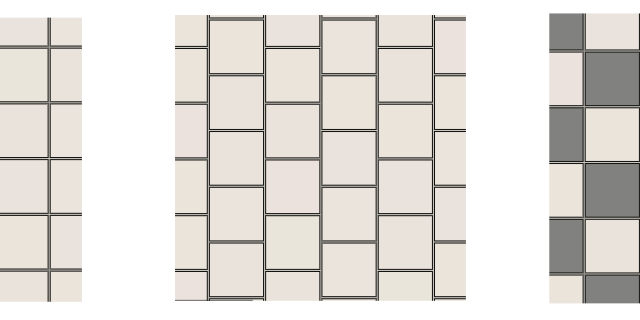
Give the GLSL for this pattern, as a Shadertoy shader.

```glsl
// Three panels of outlined square tiles on white: a plain grid, a grid with
// staggered columns, and a checkerboard. Each panel is a clipped repeating
// cell whose distance to its border gives the joint, the outline and the fill.

#define PITCH vec2(0.1759, 0.1742)     // tile spacing, canvas height = 1
#define STAGGER 0.49                   // shift of odd columns, in tiles
#define JOINT 0.0018                   // half width of the gap between tiles
#define OUTLINE 0.0048                 // inner edge of the dark outline
#define TINT 0.010                     // colour drift between tiles
#define PAPER vec3(1.0)
#define CREAM vec3(0.918, 0.892, 0.862)
#define GREY vec3(0.505, 0.505, 0.50)
#define INK vec3(0.03)
#define GROUT vec3(0.78, 0.77, 0.73)

// Share of a pixel lying on the positive side of an edge at distance d
float cover(float d) {
    return clamp(d * iResolution.y + 0.5, 0.0, 1.0);
}

float boxCover(vec2 p, vec2 low, vec2 high) {
    vec2 a = p - low, b = high - p;
    return cover(min(a.x, b.x)) * cover(min(a.y, b.y));
}

// Layered sines, constant within a tile, in -1..1
float tileNoise(vec2 id) {
    return 0.6 * sin(id.x * 2.3 + id.y * 4.1) + 0.4 * sin(id.x * 5.7 - id.y * 1.9);
}

vec3 tiles(vec2 p, vec2 origin, float stagger, float checker) {
    vec2 grid = (p - origin) / PITCH;
    grid.y -= stagger * mod(floor(grid.x), 2.0);
    vec2 id = floor(grid);

    // Distance to the nearest side of the tile
    vec2 side = (0.5 - abs(fract(grid) - 0.5)) * PITCH;
    float d = min(side.x, side.y);

    // Fill drifts between pinkish and yellowish cream
    vec3 cream = CREAM + TINT * tileNoise(id + origin * 9.0) * vec3(0.2, -0.5, 0.6);
    vec3 fill = mix(cream, GREY, checker * mod(id.x + id.y, 2.0));

    vec3 color = mix(GROUT, INK, cover(d - JOINT));
    return mix(color, fill, cover(d - OUTLINE));
}

void mainImage(out vec4 fragColor, in vec2 fragCoord) {
    vec2 p = fragCoord / iResolution.xy * vec2(2.0, 1.0);
    vec3 color = PAPER;

    // Plain grid
    color = mix(color, tiles(p, vec2(0.1536, 0.5044), 0.0, 0.0),
                boxCover(p, vec2(-0.1, 0.057), vec2(0.256, 0.945)));

    // Staggered columns, with a stray outline along the lower left border
    color = mix(color, tiles(p, vec2(0.651, 0.418), STAGGER, 0.0),
                boxCover(p, vec2(0.547, 0.060), vec2(1.456, 0.953)));
    color = mix(color, INK, 0.6 * boxCover(p, vec2(0.547, 0.060), vec2(0.79, 0.063)));

    // Checkerboard
    color = mix(color, tiles(p, vec2(1.8255, 0.4922), 0.0, 1.0),
                boxCover(p, vec2(1.7165, 0.052), vec2(2.1, 0.958)));

    fragColor = vec4(color, 1.0);
}
```
